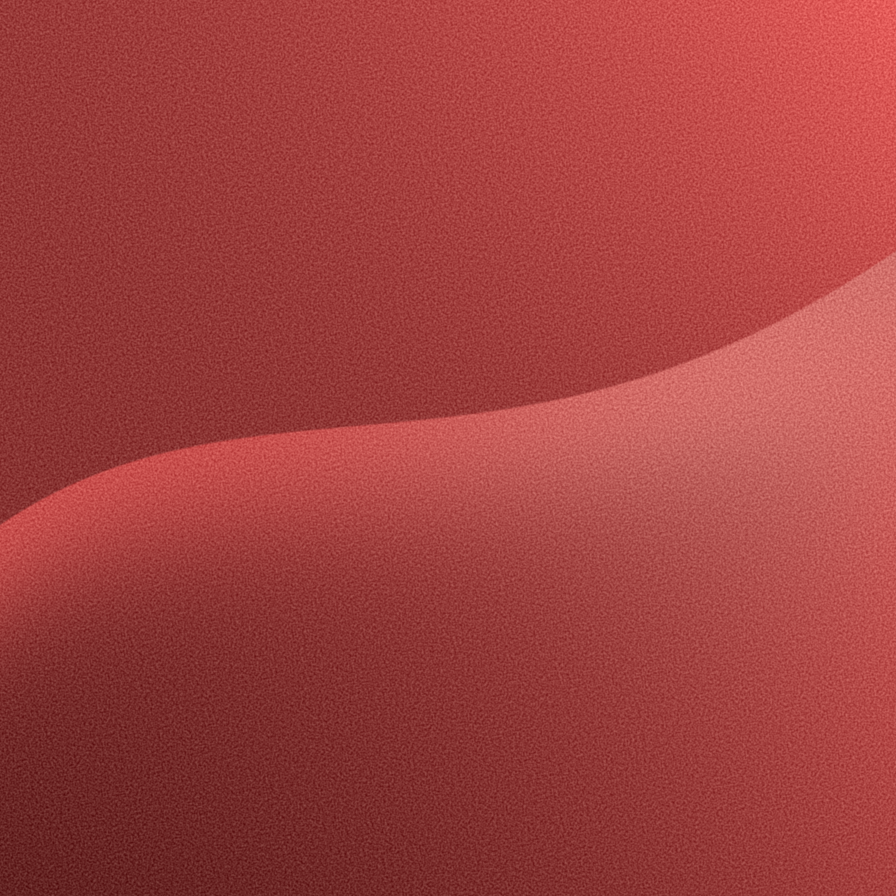
Reproduce this background procedurally as a WebGL 2 fragment shader.

```glsl
#version 300 es
precision highp float;
// Grainy red backdrop: a softly lit wave rising to the right below a glowing corner.
uniform vec2 u_resolution;
out vec4 fragColor;

vec2 randomGradient(vec2 cell) {
  vec3 q = fract(cell.xyx * vec3(0.1031, 0.103, 0.0973));
  q += dot(q, q.yzx + 33.33);
  float turn = fract((q.x + q.y) * q.z);
  return vec2(cos(turn * 6.2832), sin(turn * 6.2832));
}

float gradientNoise(vec2 p) {
  vec2 cell = floor(p), f = fract(p);
  vec2 s = f * f * f * (f * (f * 6.0 - 15.0) + 10.0);
  vec2 e = vec2(1.0, 0.0);
  float bottom = mix(dot(randomGradient(cell), f),
                     dot(randomGradient(cell + e.xy), f - e.xy), s.x);
  float top = mix(dot(randomGradient(cell + e.yx), f - e.yx),
                  dot(randomGradient(cell + e.xx), f - e.xx), s.x);
  return mix(bottom, top, s.y);
}

// Height of the wave's upper edge
float crest(float x) {
  return 0.414 + x * (0.686 + x * (-1.659 + x * (1.799 - 0.52 * x)));
}

// Red shade of a given brightness; pink lifts green and blue
vec3 redShade(float tone, float pink) {
  return vec3(tone, 0.44 * tone - 0.035 + pink, 0.43 * tone - 0.035 + 0.9 * pink);
}

// Upper field, brightening toward the top right corner
vec3 sky(vec2 uv) {
  float tone = 0.48 + 0.12 * uv.y + uv.x * (0.15 * uv.x + 0.31 * (uv.y - 0.5));
  return redShade(tone, 0.0);
}

// Lower body, lit under its crest and fading into the lower left
vec3 wave(vec2 uv, float depth) {
  float body = 0.385 + 0.07 * uv.x + 0.2 * uv.x * uv.x + 0.31 * uv.y;
  float rim = 0.27 * (1.0 - 0.8 * uv.x) * exp(-pow(depth / 0.125, 2.0));
  float tone = body + rim;
  tone = mix(tone, 0.82, smoothstep(0.74, 0.94, tone));
  float pink = 0.11 * smoothstep(0.2, 0.9, uv.x) * exp(-pow(depth / 0.33, 2.0));
  return redShade(tone, pink * smoothstep(0.5, 0.8, tone));
}

void main() {
  vec2 uv = gl_FragCoord.xy / u_resolution;
  float depth = crest(uv.x) - uv.y;
  float blur = max(0.0018, 0.8 / u_resolution.y);
  vec3 color = mix(sky(uv), wave(uv, max(depth, 0.0)), smoothstep(-blur, blur, depth));

  // Fine film grain on two turned lattices, so no grid shows
  vec2 p = gl_FragCoord.xy / min(u_resolution.x, u_resolution.y);
  float grain = gradientNoise(mat2(0.8, 0.6, -0.6, 0.8) * p * 437.0 + 900.0)
              + gradientNoise(mat2(0.96, -0.28, 0.28, 0.96) * p * 343.0 + 500.0);
  color += grain * vec3(0.09, 0.11, 0.1);
  fragColor = vec4(clamp(color, 0.0, 1.0), 1.0);
}
```
